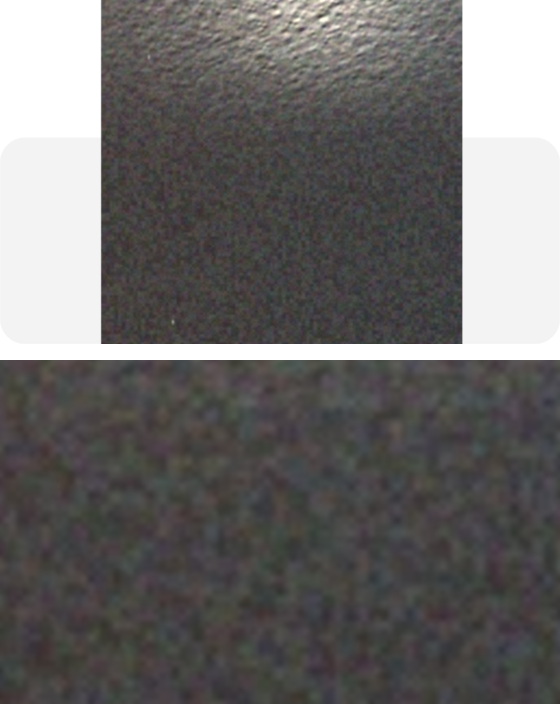
Top: the whole. Bottom: its middle third, enlarged.
Give the GLSL for this texture, as a Shadertoy shader.

```glsl
// A dark, pebbled sheet lit from above, standing before a pale rounded panel.
// Tilted value noise is differenced toward the light to make glinting relief,
// two soft lobes shape the sheen, and fine tinted noise grains the dark area.

// Layout, in canvas heights with x measured from the centre
const vec2  SHEET_X      = vec2(-0.520, 0.530);
const float PANEL_TOP    = 0.600;
const float PANEL_RADIUS = 0.073;

// Colours
const vec3 WHITE       = vec3(1.0);
const vec3 PANEL       = vec3(0.953);
const vec3 DARK_LEFT   = vec3(0.270, 0.252, 0.246);
const vec3 DARK_RIGHT  = vec3(0.252, 0.253, 0.256);
const vec3 SHEEN_COOL  = vec3(0.99, 0.98, 0.95);
const vec3 SHEEN_WARM  = vec3(1.05, 1.00, 0.84);
const vec3 FLECK_COLOR = vec3(0.66, 0.65, 0.62);

// Sheen: centre, lobe sizes and strengths
const vec2  SHEEN_CENTER = vec2(0.105, 1.01);
const vec2  WIDE_SIZE    = vec2(0.78, 0.285);
const vec2  CORE_SIZE    = vec2(0.25, 0.20);
const float WIDE_GAIN    = 0.22;
const float CORE_GAIN    = 0.25;

// Relief and grain
const float RELIEF_TILT  = 0.38;
const vec2  RELIEF_FREQ  = vec2(43.0, 68.0);
const vec2  LIGHT_STEP   = vec2(-0.003, 0.009);
const float RELIEF_GAIN  = 1.55;
const float GRAIN_FREQ   = 88.0;
const float GRAIN_GAIN   = 0.085;
const float TINT_FREQ    = 62.0;
const float TINT_GAIN    = 0.055;
const float FLECK_RADIUS = 0.006;

float hash(vec2 cell, uint seed) {
    uvec2 q = uvec2(ivec2(cell)) * uvec2(1597u, 3571u);
    uint n = q.x ^ (q.y + seed * 7919u);
    n = (n ^ (n >> 15)) * 73244475u;
    n = (n ^ (n >> 13)) * 73244475u;
    n ^= n >> 16;
    return float(n & 65535u) / 65535.0;
}

float noise(vec2 p, uint seed) {
    vec2 i = floor(p), f = fract(p);
    f = f * f * (3.0 - 2.0 * f);
    float low  = mix(hash(i, seed), hash(i + vec2(1, 0), seed), f.x);
    float high = mix(hash(i + vec2(0, 1), seed), hash(i + vec2(1, 1), seed), f.x);
    return mix(low, high, f.y);
}

// Height of the pebbled surface: tilted, flattened bumps
float bumps(vec2 p) {
    float c = cos(RELIEF_TILT), s = sin(RELIEF_TILT);
    vec2 q = mat2(c, -s, s, c) * p * RELIEF_FREQ;
    return 0.68 * noise(q, 1u) + 0.32 * noise(q * 1.9 + 7.3, 2u);
}

float lobe(vec2 p, vec2 size) {
    vec2 d = (p - SHEEN_CENTER) / size;
    return exp(-dot(d, d));
}

float roundedBox(vec2 p, vec2 halfSize, float radius) {
    vec2 q = abs(p) - halfSize + radius;
    return length(max(q, 0.0)) + min(max(q.x, q.y), 0.0) - radius;
}

float fleck(vec2 p, vec2 center) {
    vec2 d = (p - center) / (FLECK_RADIUS * vec2(0.8, 1.2));
    return exp(-dot(d, d));
}

vec3 sheet(vec2 p) {
    // Sheen broken up by relief
    float wide = WIDE_GAIN * lobe(p, WIDE_SIZE);
    float core = CORE_GAIN * lobe(p, CORE_SIZE);
    float relief = bumps(p) - bumps(p + LIGHT_STEP);
    float glint = max(1.0 + RELIEF_GAIN * relief, 0.1);
    vec3 sheen = (wide * SHEEN_COOL + core * SHEEN_WARM) * glint;

    // Fine grain with faint coloured blotches
    float grain = noise(p * GRAIN_FREQ, 3u) - 0.5;
    grain += 0.5 * (noise(p * GRAIN_FREQ * 1.8, 4u) - 0.5);
    vec2 t = p * TINT_FREQ;
    vec3 tint = vec3(noise(t, 5u), noise(t, 6u), noise(t, 7u));
    tint -= dot(tint, vec3(1.0 / 3.0));

    vec3 color = mix(DARK_LEFT, DARK_RIGHT, smoothstep(SHEET_X.x, SHEET_X.y, p.x));
    color += sheen + GRAIN_GAIN * grain + TINT_GAIN * tint;

    // Two stray pale flecks
    float flecks = fleck(p, vec2(-0.381, 0.834)) + fleck(p, vec2(-0.311, 0.064));
    return mix(color, FLECK_COLOR, 0.8 * min(flecks, 1.0));
}

void mainImage(out vec4 fragColor, in vec2 fragCoord) {
    float pixel = 1.0 / iResolution.y;
    vec2 p = vec2(fragCoord.x - 0.5 * iResolution.x, fragCoord.y) * pixel;

    // Pale panel on white
    vec2 panelHalf = 0.5 * vec2(iResolution.x * pixel, PANEL_TOP);
    float panel = roundedBox(p - vec2(0.0, panelHalf.y), panelHalf, PANEL_RADIUS);
    vec3 color = mix(PANEL, WHITE, smoothstep(-pixel, pixel, panel));

    // Sheet in front
    float edge = max(SHEET_X.x - p.x, p.x - SHEET_X.y);
    color = mix(sheet(p), color, smoothstep(-pixel, pixel, edge));
    fragColor = vec4(clamp(color, 0.0, 1.0), 1.0);
}
```
